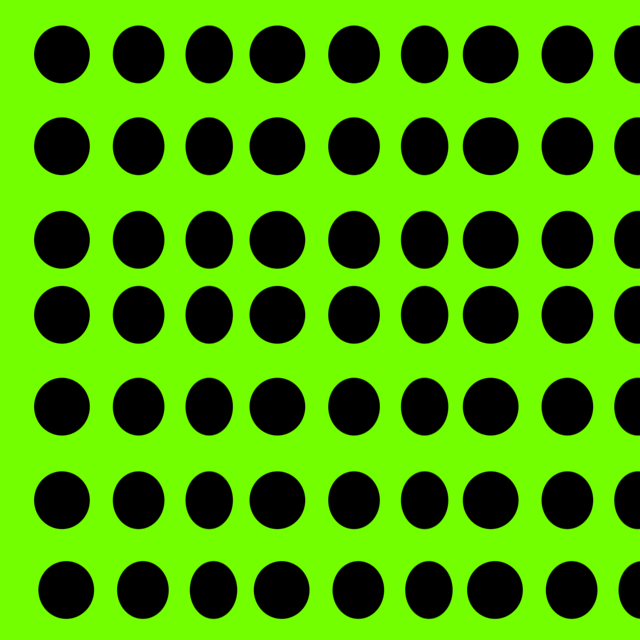
Reproduce this pattern procedurally as a Shadertoy shader.

```glsl
// Seven rows of black ovals on lime green, in groups of three that narrow
// from left to right. Rows also come in threes with uneven gaps; the last
// row starts a third set and sits slightly lower and further right.

#define LIME         vec3(0.45, 1.0, 0.0)
#define INK          vec3(0.0)
#define FIRST_CENTRE vec2(0.0968, 0.0850)  // from the top left corner
#define GROUP_PITCH  vec2(0.3333, 0.4069)  // between sets of three
#define GROUP_NUDGE  0.0033                // extra gap after the first group
#define COLUMN_STEPS vec3(0.0, 0.1198, 0.2301)
#define ROW_STEPS    vec3(0.0, 0.1435, 0.2897)
#define RADII_X      vec3(0.0435, 0.0403, 0.0370)
#define RADIUS_Y     0.0451
#define LAST_SHIFT   vec2(0.0067, 0.0231)  // offset of the bottom row
#define SOFTNESS     0.0013
#define ROWS         7

// Approximate signed distance to an axis-aligned ellipse
float ellipseDistance(vec2 p, vec2 radii) {
    return (length(p / radii) - 1.0) * min(radii.x, radii.y);
}

// Centre of the oval at a column and row, measured from the top left
vec2 ovalCentre(int column, int row) {
    vec2 group = vec2(column / 3, row / 3);
    vec2 centre = FIRST_CENTRE + group * GROUP_PITCH;
    centre += vec2(COLUMN_STEPS[column % 3], ROW_STEPS[row % 3]);
    centre.x += GROUP_NUDGE * min(group.x, 1.0);
    if (row == ROWS - 1) centre += LAST_SHIFT;
    return centre;
}

void mainImage(out vec4 fragColor, in vec2 fragCoord) {
    vec2 uv = fragCoord / iResolution.xy;
    vec2 p = vec2(uv.x, 1.0 - uv.y);

    // Nearest oval edge over the whole grid
    float d = 1.0;
    for (int row = 0; row < ROWS; row++) {
        for (int column = 0; column < 9; column++) {
            vec2 radii = vec2(RADII_X[column % 3], RADIUS_Y);
            d = min(d, ellipseDistance(p - ovalCentre(column, row), radii));
        }
    }

    // Soft edge, never thinner than a pixel
    float edge = max(SOFTNESS, 0.6 / iResolution.y);
    fragColor = vec4(mix(INK, LIME, smoothstep(-edge, edge, d)), 1.0);
}
```
